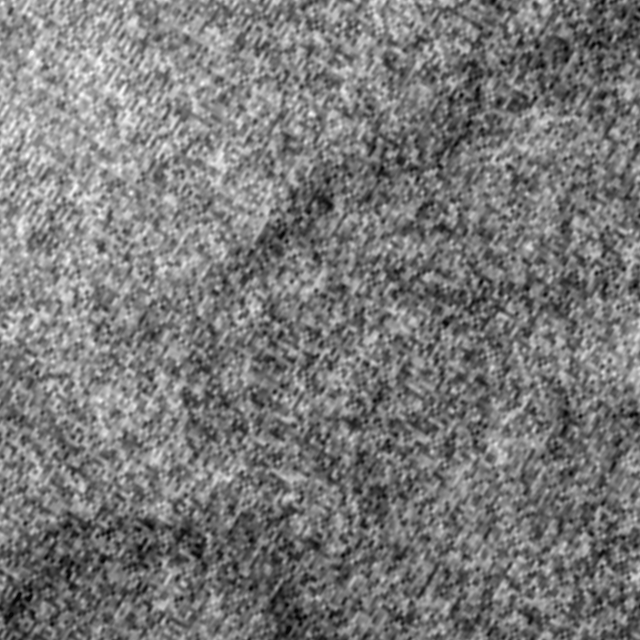
This texture is drawn by a WebGL 2 fragment shader. Its source:

```glsl
#version 300 es
precision highp float;
// Grey, grainy surface: soft broad light and shade (a glow, a slanting dark
// band, arched shadows) overlaid with slanted mottling and fine blurred grain.
// All irregularity comes from rotated, stretched layers of value noise.

#define BASE_GREY 0.455
#define GLOW 0.17
#define BAND_DEPTH 0.15
#define ARCH_DEPTH 0.18
#define CLOUD_AMOUNT 0.075
#define MOTTLE_AMOUNT 0.085
#define GRAIN_AMOUNT 0.22
#define GRAIN_CELLS 178.0
#define MOTTLE_CELLS 30.0
#define CLOUD_CELLS 5.0
#define SLANT 1.02

uniform vec2 u_resolution;
out vec4 fragColor;

float hash(vec2 p) {
    return fract(sin(dot(p, vec2(127.1, 311.7))) * 43758.5453);
}

// Smooth value noise in -1..1
float noise(vec2 p) {
    vec2 cell = floor(p), f = fract(p);
    f = f * f * (3.0 - 2.0 * f);
    float low = mix(hash(cell), hash(cell + vec2(1.0, 0.0)), f.x);
    float high = mix(hash(cell + vec2(0.0, 1.0)), hash(cell + 1.0), f.x);
    return 2.0 * mix(low, high, f.y) - 1.0;
}

// Noise whose features are drawn out along the given angle
float streakNoise(vec2 p, float angle, float cells, float stretch) {
    vec2 along = vec2(cos(angle), sin(angle));
    vec2 across = vec2(-along.y, along.x);
    return noise(vec2(dot(p, along) / stretch, dot(p, across)) * cells + cells);
}

// Two octaves at differing angles, which hides the lattice
float layeredNoise(vec2 p, float cells, float stretch) {
    float sum = 0.0, weight = 1.0;
    for (int i = 0; i < 2; i++) {
        sum += weight * streakNoise(p, SLANT + 0.45 * float(i), cells, stretch);
        cells *= 0.69;
        weight *= 0.75;
    }
    return sum;
}

// Soft bump: 1 at zero, fading over the given width
float bump(float d, float width) {
    return exp(-d * d / (width * width));
}

// Broad light and shade
float shading(vec2 p) {
    float tone = GLOW * bump(length((p - vec2(0.0, 0.78)) * vec2(1.0, 1.15)), 0.42);
    tone += 0.09 * bump(length(p - vec2(0.6, 1.0)), 0.22);

    // Slanting band, narrow at its lower end and split where it widens
    float t = (p.x - 0.33) / 0.67;
    float rise = 0.55 + 0.39 * t + 0.045 * sin(3.14159 * clamp(t, 0.0, 1.0));
    float offset = (p.y - rise) * 0.86;
    float wide = mix(0.017, 0.05, smoothstep(0.0, 0.5, t));
    float strands = 1.0 - 0.4 * bump(offset, 0.012) * smoothstep(0.2, 0.5, t);
    tone -= BAND_DEPTH * bump(offset, wide) * strands * smoothstep(-0.08, 0.08, t);

    // Arched shadow low on the left, with a dim interior
    vec2 q = (p - vec2(0.28, -0.03)) * vec2(p.x < 0.28 ? 0.72 : 1.0, 1.0);
    float radius = length(q);
    tone -= ARCH_DEPTH * bump(radius - 0.19, 0.065);
    tone -= 0.06 * (1.0 - smoothstep(0.05, 0.22, radius));

    // Small hanging arc at the top and faint level streaks
    vec2 r = p - vec2(0.66, 0.99);
    tone -= 0.10 * bump(length(r) - 0.105, 0.022);
    tone -= 0.08 * bump(p.y - 0.55, 0.035) * smoothstep(0.5, 0.68, p.x);
    tone += 0.05 * bump(p.y - 0.45, 0.05) * smoothstep(0.6, 0.9, p.x);
    tone -= 0.06 * bump(length((p - vec2(0.0, 0.36)) * vec2(0.6, 1.0)), 0.1);
    return tone;
}

void main() {
    vec2 p = gl_FragCoord.xy / u_resolution;

    // Gentle warp keeps the broad shapes uneven
    vec2 warp = vec2(noise(p * 13.0 + 4.0), noise(p * 13.0 + 31.0));
    float grey = BASE_GREY + shading(p + 0.012 * warp);

    grey += CLOUD_AMOUNT * layeredNoise(p, CLOUD_CELLS * 2.0, 1.3) * 0.6;
    grey += CLOUD_AMOUNT * noise(p * CLOUD_CELLS + 17.0) * 0.5;
    grey += MOTTLE_AMOUNT * layeredNoise(p, MOTTLE_CELLS, 1.9) * 0.6;
    grey += MOTTLE_AMOUNT * layeredNoise(p + 3.0, MOTTLE_CELLS * 2.3, 1.6) * 0.8;
    grey += GRAIN_AMOUNT * layeredNoise(p, GRAIN_CELLS, 1.25);

    fragColor = vec4(vec3(clamp(grey, 0.03, 0.97)), 1.0);
}
```
